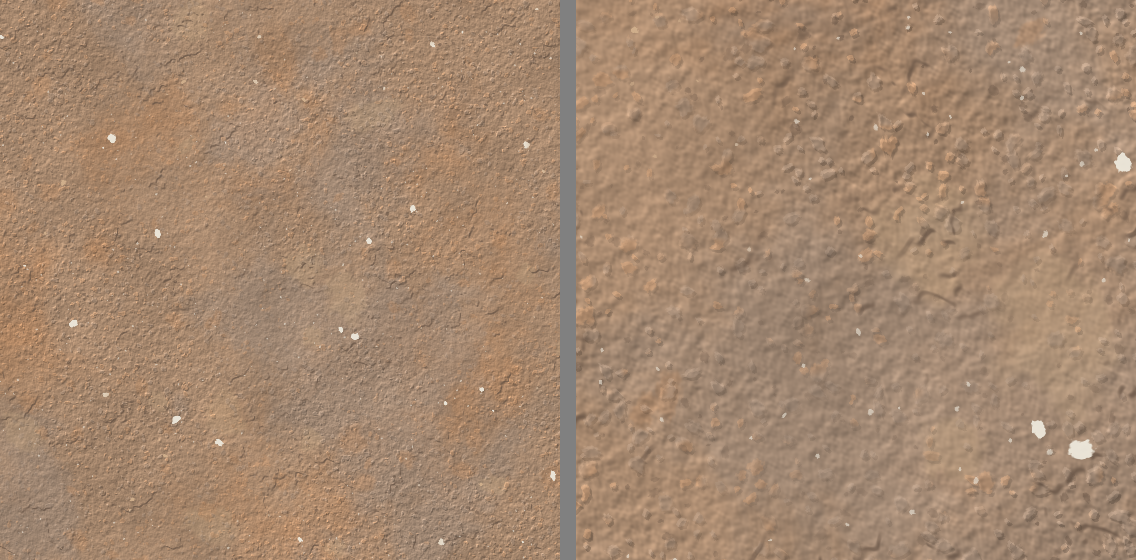
Left, the full canvas; right, a detail of the centre.
Give the GLSL for this texture, as a WebGL 2 fragment shader.

```glsl
#version 300 es
precision highp float;
// Weathered rusty-brown ground with pale patches, grey grit and white chips.

#define BROWN vec3(0.650, 0.530, 0.428)
#define RUST vec3(0.700, 0.520, 0.375)
#define SLATE vec3(0.605, 0.530, 0.470)
#define TAN vec3(0.730, 0.615, 0.490)
#define PIT vec3(0.400, 0.325, 0.270)
#define CHIP vec3(0.930, 0.910, 0.860)
#define GRAIN_SCALE 125.0
#define GRAIN_RELIEF 0.58
#define LUMP_RELIEF 0.14
#define GRIT_RELIEF 0.13
#define STAIN_SCALE 4.2
#define LIGHT_DIR vec2(-0.6, 0.8)

uniform vec2 u_resolution;
out vec4 fragColor;

vec2 hash2(vec2 p) {
  vec3 q = fract(p.xyx * vec3(0.1031, 0.1030, 0.0973));
  q += dot(q, q.yzx + 33.33);
  return fract((q.xx + q.yz) * q.zy);
}

float noise(vec2 p) {
  vec2 i = floor(p), f = fract(p);
  f = f * f * (3.0 - 2.0 * f);
  float low = mix(hash2(i).x, hash2(i + vec2(1, 0)).x, f.x);
  float high = mix(hash2(i + vec2(0, 1)).x, hash2(i + vec2(1, 1)).x, f.x);
  return mix(low, high, f.y);
}

float fbm(vec2 p, int octaves) {
  float sum = 0.0, amp = 0.5, total = 0.0;
  for (int i = 0; i < octaves; i++) {
    sum += amp * noise(p);
    total += amp;
    p = mat2(1.6, 1.2, -1.2, 1.6) * p + 17.3;
    amp *= 0.6;
  }
  return sum / total;
}

// Coverage of randomly placed ragged blobs; radii are in cell units.
float scatter(vec2 p, float cells, float share, vec2 radii, float soft) {
  vec2 q = p * cells, home = floor(q);
  float cover = 0.0;
  for (int y = -1; y <= 1; y++) {
    for (int x = -1; x <= 1; x++) {
      vec2 cell = home + vec2(x, y);
      vec2 pick = hash2(cell + cells);
      if (pick.x > share) continue;
      float radius = mix(radii.x, radii.y, pick.y * pick.y);
      vec2 d = q - cell - hash2(cell + 71.0);
      float turn = 6.283 * fract(pick.y * 37.0);
      d = mat2(cos(turn), sin(turn), -sin(turn), cos(turn)) * d;
      d.y *= 1.0 + 0.8 * fract(pick.y * 91.0);
      float ragged = 1.2 * (fbm(d / radius * 1.3 + cell * 7.0, 3) - 0.5);
      float edge = length(d) / radius - 1.0 + ragged;
      float blur = max(soft, 0.6 * cells / (radius * u_resolution.y));
      cover = max(cover, 1.0 - smoothstep(-blur, blur, edge));
    }
  }
  return cover;
}

// Brightness change on slopes that face the light.
float relief(vec2 p, float scale, float reach) {
  return fbm(p * scale, 3) - fbm((p + LIGHT_DIR * reach) * scale, 3);
}

// Raised crusts with steep rims.
float crust(vec2 p) {
  return smoothstep(0.49, 0.55, fbm(p * 26.0 + 31.0, 4));
}

float grit(vec2 p) {
  return scatter(p, 100.0, 0.45, vec2(0.18, 0.55), 0.2);
}

void main() {
  vec2 p = gl_FragCoord.xy / u_resolution.y + 3.0;
  vec2 warp = 0.12 * vec2(fbm(p * 6.0, 3), fbm(p * 6.0 + 40.0, 3));

  // Broad stains with grainy borders
  float rust = smoothstep(0.46, 0.72, fbm((p + warp) * STAIN_SCALE + 5.0, 7));
  float slate = smoothstep(0.46, 0.70, fbm((p + warp) * STAIN_SCALE * 1.3 + 23.0, 7));
  float rough = smoothstep(0.30, 0.65, fbm(p * 4.0 + 61.0, 4));
  vec3 color = mix(BROWN, RUST, 0.60 * rust);
  color = mix(color, SLATE, 0.55 * slate);
  color *= 1.0 + 0.20 * (fbm(p * 11.0 + 11.0, 6) - 0.5);

  // Pale and rusty patches
  float pale = scatter(p, 7.0, 0.30, vec2(0.12, 0.36), 0.25);
  float orange = scatter(p + 9.0, 19.0, 0.16, vec2(0.18, 0.50), 0.35);
  color = mix(color, TAN, 0.42 * pale);
  color = mix(color, RUST * 1.03, 0.35 * orange);

  // Coloured grit, each grain lit on one side
  float grains = grit(p);
  float tint = noise(p * 60.0 + 19.0);
  vec3 grainColor = mix(SLATE * 0.95, RUST * 1.04, smoothstep(0.35, 0.65, tint + 0.3 * (rust - slate)));
  color = mix(color, grainColor, 0.35 * grains);
  color *= 1.0 + GRIT_RELIEF * (0.5 + rough) * (grains - grit(p + LIGHT_DIR * 0.0022));

  // Fine grain and gentle lumps
  float grainy = mix(0.8, 1.15, rough) * (1.0 - 0.25 * pale);
  color *= 1.0 + GRAIN_RELIEF * grainy * relief(p, GRAIN_SCALE, 0.0025);
  color *= 1.0 + LUMP_RELIEF * relief(p + 8.0, 30.0, 0.008);

  // Pits and short shadows under the crust rims
  float pits = scatter(p + 13.0, 90.0, 0.16, vec2(0.10, 0.34), 0.3);
  float broken = smoothstep(0.48, 0.66, fbm(p * 19.0 + 83.0, 3));
  float rim = crust(p) - crust(p + LIGHT_DIR * 0.003);
  color = mix(color, PIT, 0.50 * pits * (0.3 + 0.7 * rough));
  color = mix(color, PIT, 0.75 * broken * max(-rim, 0.0));
  color *= 1.0 + 0.10 * broken * max(rim, 0.0);

  // Bright mineral specks and larger chips
  float specks = scatter(p + 2.0, 75.0, 0.08, vec2(0.07, 0.16), 0.3);
  float chips = scatter(p + 6.0, 20.0, 0.11, vec2(0.04, 0.17), 0.12);
  vec3 chipColor = mix(CHIP, TAN * 1.12, smoothstep(0.55, 0.75, noise(p * 8.0)));
  color = mix(color, chipColor, max(0.6 * specks, 0.95 * chips));

  fragColor = vec4(clamp(color, 0.0, 1.0), 1.0);
}
```
